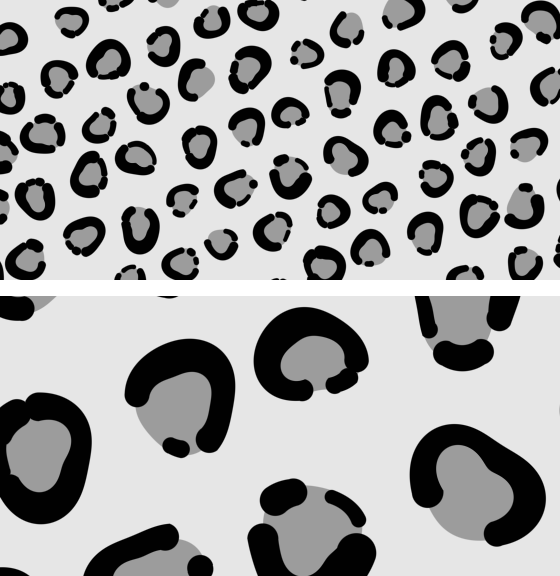
Top: the whole. Bottom: its middle third, enlarged.
Write a Shadertoy shader that draws this pattern.

```glsl
float hash(vec2 cell, float k) {
    return fract(sin(dot(cell, vec2(127.1, 311.7)) + k * 74.7) * 43758.5453);
}

mat2 rotation(float a) {
    return mat2(cos(a), sin(a), -sin(a), cos(a));
}

// Wobbly closed outline: radius, ovalness and two phases
float outline(float a, vec4 shape) {
    return shape.x * (1.0 + shape.y * cos(2.0 * a + shape.z) + 0.07 * cos(3.0 * a + shape.w));
}

// Round-ended brush stroke along part of the outline
float stroke(vec2 q, vec4 shape, float middle, float halfSpan, float width) {
    float a = mod(atan(q.y, q.x) - middle + 3.14159, 6.28318) - 3.14159;
    a = clamp(a, -halfSpan, halfSpan) + middle;
    float thickness = width * (1.0 + 0.2 * sin(1.7 * a + shape.w));
    return length(q - outline(a, shape) * vec2(cos(a), sin(a))) - thickness;
}

// Signed distances of one rosette: x = grey heart, y = black strokes
vec2 rosette(vec2 q, vec2 cell) {
    float size = mix(0.84, 1.12, hash(cell, 1.0));
    q = rotation(6.28318 * hash(cell, 2.0)) * q / size;
    vec4 shape = vec4(0.28, mix(0.02, 0.17, hash(cell, 3.0)),
                      6.28318 * hash(cell, 4.0), 6.28318 * hash(cell, 5.0));

    vec2 h = q + vec2(0.035, 0.05 * (hash(cell, 6.0) - 0.5));
    float heart = length(h) - outline(atan(h.y, h.x), shape);

    // One long arc, then short dabs in its opening
    float span = mix(1.3, 2.3, hash(cell, 7.0));
    float ink = stroke(q, shape, 0.0, span, mix(0.072, 0.102, hash(cell, 8.0)));
    float room = 3.14159 - span - 0.35;
    for (float side = -1.0; side <= 1.0; side += 2.0) {
        if (hash(cell, 10.0 + side) < 0.22) continue;
        float dabSpan = room * 0.45 * hash(cell, 14.0 + side);
        float dabWidth = mix(0.045, 0.085, hash(cell, 18.0 + side));
        ink = min(ink, stroke(q, shape, 3.14159 + side * room * 0.5, dabSpan, dabWidth));
    }
    return vec2(heart, ink) * size;
}

void mainImage(out vec4 fragColor, in vec2 fragCoord) {
    float density = 5.2;
    vec2 p = rotation(-0.33) * (fragCoord / iResolution.y * density) + 3.3;
    float soft = 0.8 * density / iResolution.y;

    // Nearest rosettes on a jittered brick layout
    vec2 d = vec2(1.0);
    for (float j = -1.0; j <= 1.0; j++) {
        float row = floor(p.y) + j;
        float shift = 0.5 * mod(row, 2.0);
        for (float i = -1.0; i <= 1.0; i++) {
            vec2 cell = vec2(floor(p.x - shift) + i, row);
            vec2 jitter = 0.26 * (vec2(hash(cell, 21.0), hash(cell, 22.0)) - 0.5);
            vec2 centre = cell + vec2(shift, 0.0) + 0.5 + jitter;
            d = min(d, rosette(p - centre, cell));
        }
    }

    // Layer grey hearts and black strokes over the pale ground
    vec2 cover = 1.0 - smoothstep(-soft, soft, d);
    vec3 color = mix(vec3(0.9), vec3(0.61), cover.x);
    color = mix(color, vec3(0.005), cover.y);
    fragColor = vec4(color, 1.0);
}
```
